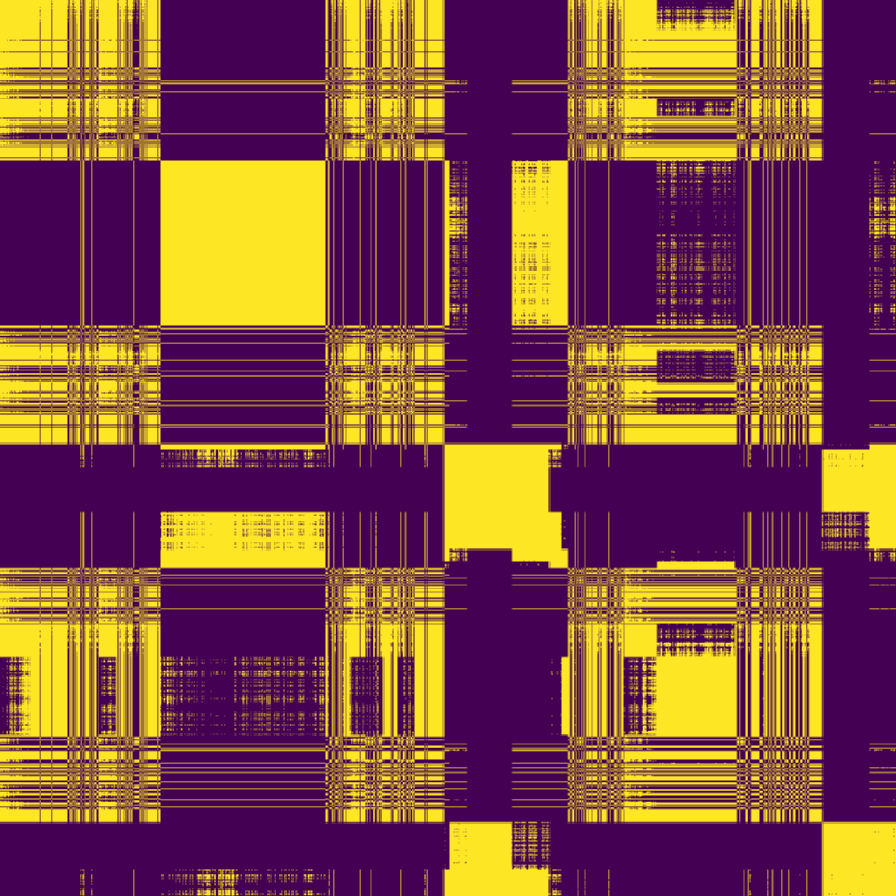
This pattern is drawn by a three.js fragment shader. Its source:

```glsl
varying vec2 vUv;

const vec3 PURPLE = vec3(0.267, 0.005, 0.329);
const vec3 YELLOW = vec3(0.992, 0.906, 0.144);
const float COLUMNS = 1150.0;      // steps of the signal across the canvas
const float CLUSTERS = 260.0;      // coarser steps that group the jumps
const float TOLERANCE = 0.5;       // largest difference that counts as a match
const float ROUGHNESS = 0.055;     // noise on each step
const float RAGGED = 0.003;        // jitter of the regime borders
const float FOOTPRINT = 1.0 / 512.0; // smoothing width in canvas units
const float BURST_JUMPS = 0.56;    // share of outliers inside a burst
const float HIGH_SHARE = 0.2;      // share of outliers that jump upward
const float LOW_LEVEL = -1.75;
const float HIGH_LEVEL = -0.05;
const int TAPS = 4;

float hash(float n, float seed) {
  vec2 p = fract(vec2(n, n + seed) * vec2(0.1031, 0.1137) + seed * 0.173);
  p += dot(p, p.yx + 33.33);
  return fract((p.x + p.y) * p.x * 7.31);
}

float band(float t, float start, float end) {
  return step(start, t) * step(t, end);
}

// Regime: start, level, slope, share of outliers
void enter(inout vec4 regime, float t, float start, float level, float slope, float jumps) {
  if (t >= start) regime = vec4(start, level, slope, jumps);
}

vec4 regimeAt(float t) {
  vec4 r = vec4(0.0, -1.14, 3.6, 0.05);
  // Low plateau
  enter(r, t, 0.032, -0.94, 0.0, 0.03);
  enter(r, t, 0.110, -1.13, 2.0, 0.06);
  enter(r, t, 0.130, -0.94, 0.0, 0.07);
  // Middle plateau
  enter(r, t, 0.179, -0.035, 1.05, 0.0);
  enter(r, t, 0.261, -0.015, 0.0, 0.0);
  // Low plateau
  enter(r, t, 0.364, -0.94, 0.0, 0.08);
  enter(r, t, 0.391, -1.11, 0.0, 0.08);
  enter(r, t, 0.428, -0.94, 0.0, 0.08);
  enter(r, t, 0.443, -1.13, 4.0, 0.12);
  enter(r, t, 0.464, -0.94, 0.0, 0.04);
  // High steps
  enter(r, t, 0.495, 0.38, 0.0, 0.0);
  enter(r, t, 0.502, 0.53, 0.0, 0.0);
  enter(r, t, 0.520, 0.75, 0.0, 0.0);
  enter(r, t, 0.572, 0.42, 0.0, 0.0);
  enter(r, t, 0.613, 0.02, 0.0, 0.0);
  enter(r, t, 0.626, -0.17, 0.0, 0.0);
  // Low plateau around a raised shelf
  enter(r, t, 0.634, -0.94, 0.0, 0.10);
  enter(r, t, 0.697, -1.15, 3.6, 0.03);
  enter(r, t, 0.734, -0.56, 0.0, 0.0);
  enter(r, t, 0.820, -0.94, 0.0, 0.08);
  // High end
  enter(r, t, 0.918, 0.95, 0.0, 0.0);
  enter(r, t, 0.970, 0.55, 0.0, 0.0);
  return r;
}

// Spans where the low plateau flickers
float burstAt(float t) {
  float b = band(t, 0.0755, 0.110) + band(t, 0.138, 0.164);
  b += band(t, 0.366, 0.388) + band(t, 0.408, 0.427) + band(t, 0.441, 0.460);
  b += band(t, 0.636, 0.657) + band(t, 0.667, 0.697);
  b += band(t, 0.821, 0.840) + band(t, 0.847, 0.866) + band(t, 0.875, 0.903);
  return b;
}

float signal(float t) {
  float column = floor(t * COLUMNS);
  float cluster = hash(floor(t * CLUSTERS), 5.0);
  float place = t + (hash(column, 1.0) - 0.5) * RAGGED;
  vec4 r = regimeAt(place);
  float level = r.y + r.z * (place - r.x);
  level += (2.0 * hash(column, 2.0) - 1.0) * ROUGHNESS;

  float jumps = max(r.w, BURST_JUMPS * burstAt(t)) * (0.5 + cluster);
  if (hash(column, 3.0) < jumps) {
    float kind = hash(column, 4.0);
    level = kind < HIGH_SHARE ? HIGH_LEVEL + kind : LOW_LEVEL + 0.2 * kind;
  }
  return level;
}

void main() {
  vec2 p = vec2(vUv.x, 1.0 - vUv.y);
  float across[TAPS];
  float down[TAPS];
  for (int i = 0; i < TAPS; i++) {
    float offset = ((float(i) + 0.5) / float(TAPS) - 0.5) * FOOTPRINT;
    across[i] = signal(p.x + offset);
    down[i] = signal(p.y + offset);
  }

  // Average the matches over the footprint
  float matches = 0.0;
  for (int i = 0; i < TAPS; i++) {
    for (int j = 0; j < TAPS; j++) {
      matches += step(abs(across[i] - down[j]), TOLERANCE);
    }
  }
  gl_FragColor = vec4(mix(PURPLE, YELLOW, matches / float(TAPS * TAPS)), 1.0);
}
```
